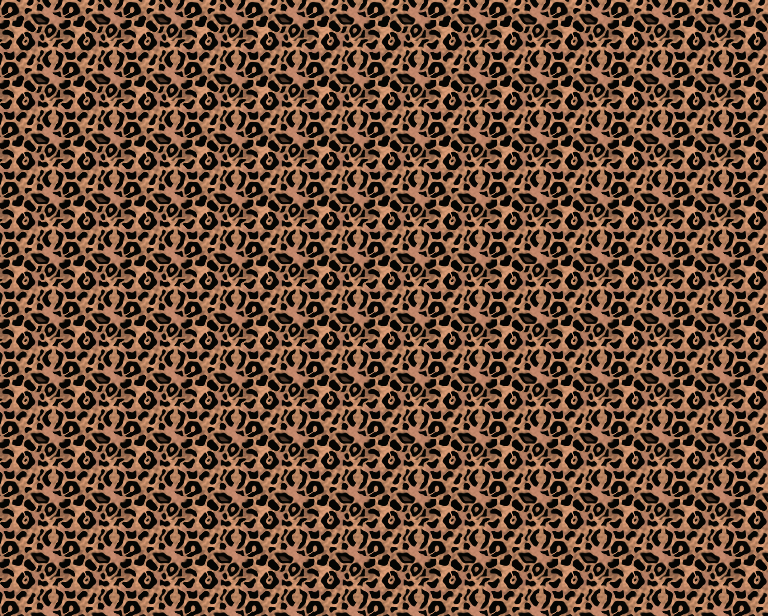
A WebGL 1 fragment shader for this pattern:

```glsl
precision highp float;
// Small leopard print on a plain repeating tile: five distinct rosettes, with
// lobed spots from a jittered lattice packed between them, over mottled fur.
// All noise wraps at the tile edge, so every repeat is identical.

uniform vec2 u_resolution;

const vec2 REPEATS = vec2(12.6, 10.29);  // tiles across and down the canvas
const vec2 PHASE = vec2(0.42, 0.60);     // centre of the ring rosette in its tile
const float SPOT_GRID = 5.0;             // spot lattice cells per tile side
const float SPOT_JITTER = 0.60;
const float SPOT_HALF_LENGTH = 0.052;    // half the spine of a spot
const float SPOT_RADIUS = 0.062;
const float SPOT_CLEARANCE = 0.012;      // room a spot centre needs beside a rosette
const float GAP = 0.034;                 // fur left between neighbouring shapes
const float ROUNDING = 0.030;            // softening of corners cut by the gaps
const float WARP = 0.050;                // raggedness of the outlines
const float EDGE = 0.009;                // softness of the outlines
const vec3 BLACK = vec3(0.02, 0.02, 0.01);
const vec3 DUSKY = vec3(0.23, 0.16, 0.12);
const vec3 FUR_SHADE = vec3(0.56, 0.39, 0.29);
const vec3 FUR_MID = vec3(0.73, 0.52, 0.38);
const vec3 FUR_LIGHT = vec3(0.87, 0.62, 0.47);
const vec3 FUR_ROSE = vec3(0.70, 0.47, 0.40);

vec2 hash2(vec2 p) {
  vec2 k = vec2(dot(p, vec2(127.1, 311.7)), dot(p, vec2(269.5, 183.3)));
  return fract(sin(k) * 43758.55);
}

float gradientDot(vec2 cell, vec2 offset, float period, float seed) {
  float a = 6.2832 * hash2(mod(cell, period) + seed).x;
  return dot(vec2(cos(a), sin(a)), offset);
}

// Gradient noise over the unit tile, wrapping after "period" cells
float noise(vec2 p, float period, float seed) {
  p *= period;
  vec2 i = floor(p), f = fract(p);
  vec2 u = f * f * f * (f * (f * 6.0 - 15.0) + 10.0);
  vec2 e = vec2(0.0, 1.0);
  float low = mix(gradientDot(i, f, period, seed),
                  gradientDot(i + e.yx, f - e.yx, period, seed), u.x);
  float high = mix(gradientDot(i + e.xy, f - e.xy, period, seed),
                   gradientDot(i + e.yy, f - e.yy, period, seed), u.x);
  return mix(low, high, u.y);
}

float smoothMax(float a, float b) {
  float h = max(ROUNDING - abs(a - b), 0.0);
  return max(a, b) + 0.25 * h * h / ROUNDING;
}

// Offset from a centre to the nearest of its repeats, turned by an angle
vec2 localFrame(vec2 p, vec2 centre, float turn) {
  vec2 q = fract(p - centre + 0.5) - 0.5;
  float c = cos(turn), s = sin(turn);
  return vec2(c * q.x + s * q.y, c * q.y - s * q.x);
}

float oval(vec2 q, vec2 size) {
  return (length(q / size) - 1.0) * min(size.x, size.y);
}

// Oval with a hole and a notch along +x; returns (dark body, whole outline)
vec2 rosette(vec2 q, vec2 size, float hole, float notch) {
  float outer = oval(q, size);
  float slot = max(-q.x, abs(q.y) - notch);
  float opening = min(oval(q, size * hole), slot);
  return vec2(smoothMax(outer, -opening), outer);
}

// The five rosettes of the tile, with the ring at its origin
vec2 rosettes(vec2 p) {
  vec2 q = localFrame(p, vec2(0.0), 1.9);
  vec2 d = rosette(q, vec2(0.155, 0.150), 0.46, 0.012);       // ring
  d.x = min(d.x, oval(q, vec2(0.026)));
  q = localFrame(p, vec2(-0.26, 0.515), -2.5);
  d = min(d, rosette(q, vec2(0.140, 0.130), 0.38, 0.010));    // heart
  q = localFrame(p, vec2(-0.55, -0.30), 1.45);
  q.x = abs(q.x);
  d = min(d, rosette(q, vec2(0.165, 0.170), 0.52, 0.040));    // facing crescents
  q = localFrame(p, vec2(0.395, 0.18), -0.25);
  d = min(d, rosette(q, vec2(0.084, 0.115), 0.38, -1.0));     // small ring
  q = localFrame(p, vec2(0.24, 0.37), -0.35);
  return min(d, vec2(oval(q, vec2(0.145, 0.080))));           // dusky blob
}

// Lobed solid spots; neighbours keep a gap where their outlines would merge
float spots(vec2 p) {
  vec2 cell = floor(p * SPOT_GRID);
  float nearest = 1.0, second = 1.0;
  for (int j = -1; j <= 1; j++) {
    for (int i = -1; i <= 1; i++) {
      vec2 c = cell + vec2(float(i), float(j));
      vec2 h = hash2(mod(c, SPOT_GRID) + 3.0);
      vec2 centre = (c + 0.5 + SPOT_JITTER * (h - 0.5)) / SPOT_GRID;
      if (rosettes(centre).y < SPOT_CLEARANCE) continue;
      vec2 q = localFrame(p, centre, 6.2832 * fract(h.x * 7.3 + h.y));
      q.y += (h.y - 0.5) * 8.0 * q.x * q.x;                   // bend into a bean
      float along = clamp(q.x, -SPOT_HALF_LENGTH, SPOT_HALF_LENGTH);
      float lobe = along / SPOT_HALF_LENGTH;
      float radius = SPOT_RADIUS * (0.82 + 0.24 * lobe * lobe + 0.12 * h.x * lobe);
      float d = length(q - vec2(along, 0.0)) - radius;
      second = min(second, max(nearest, d));
      nearest = min(nearest, d);
    }
  }
  return smoothMax(nearest, 0.5 * (nearest - second + GAP));
}

void main() {
  vec2 uv = gl_FragCoord.xy / u_resolution;
  vec2 p = fract(uv * REPEATS - PHASE);
  float pixel = REPEATS.x / u_resolution.x;

  // Ragged outlines
  vec2 w = p + WARP * vec2(noise(p, 7.0, 11.0), noise(p, 7.0, 29.0));
  vec2 motif = rosettes(w);
  float pattern = min(motif.x, smoothMax(spots(w), GAP - motif.y));
  float edge = max(EDGE, 0.5 * pixel);
  float ink = 1.0 - smoothstep(-edge, edge, pattern);

  // Mottled fur with finer hair grain
  float broad = noise(p, 4.0, 41.0);
  float tone = 0.5 + 0.8 * broad + 0.8 * noise(p, 17.0, 53.0);
  vec3 fur = mix(FUR_SHADE, FUR_MID, smoothstep(0.0, 0.5, tone));
  fur = mix(fur, FUR_LIGHT, smoothstep(0.45, 0.95, tone));
  fur = mix(fur, FUR_ROSE, 0.5 * smoothstep(0.0, 0.4, noise(p, 3.0, 67.0)));

  // Faded heart of the dusky blob
  float core = oval(localFrame(w, vec2(0.24, 0.37), -0.35), vec2(0.085, 0.032));
  float fade = 1.0 - smoothstep(-edge, edge, core);
  vec3 dark = mix(BLACK, DUSKY * (1.2 + broad), fade);
  gl_FragColor = vec4(mix(fur, dark, ink), 1.0);
}
```
